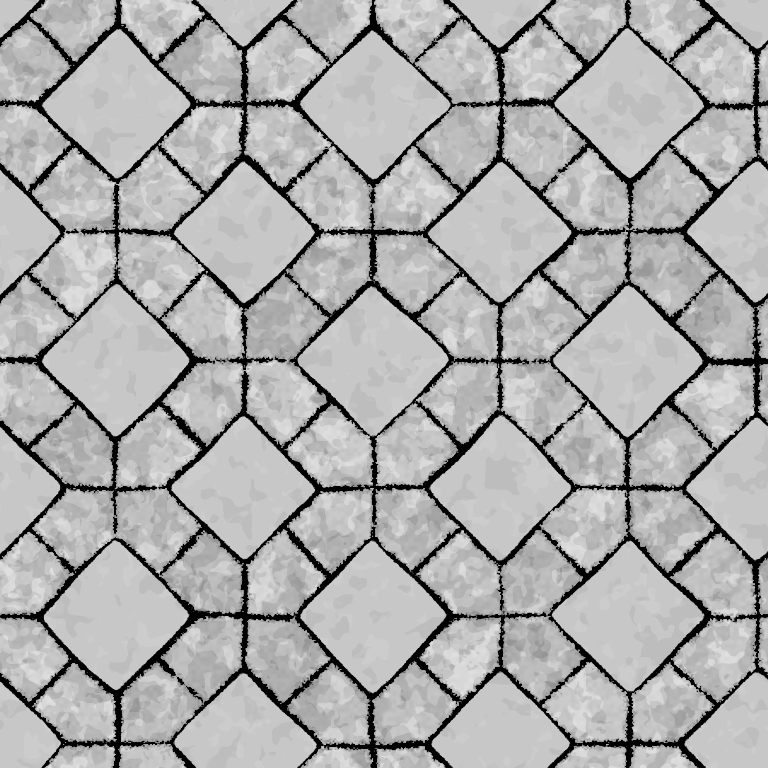
Give the GLSL for this texture, as a Shadertoy shader.

```glsl
const float REPEATS = 3.0;
const vec2 TILE_ORIGIN = vec2(0.456, 0.592);
const float DIAGONAL = 0.70711;

const vec3 JOINT_BLACK = vec3(0.0);
const vec3 FRINGE_GREY = vec3(0.52);
const vec3 SLAB_GREY = vec3(0.78);

float hash(vec2 p) {
    vec3 a = fract(p.xyx * 0.1031);
    a += dot(a, a.yzx + 33.33);
    return fract((a.x + a.y) * a.z);
}

float noise(vec2 p) {
    vec2 cell = floor(p);
    vec2 f = fract(p);
    f = f * f * (3.0 - 2.0 * f);
    float low = mix(hash(cell), hash(cell + vec2(1, 0)), f.x);
    float high = mix(hash(cell + vec2(0, 1)), hash(cell + vec2(1, 1)), f.x);
    return mix(low, high, f.y);
}

// Irregular patches covering the area where noise exceeds the threshold
float patches(vec2 p, float threshold) {
    vec2 bend = vec2(noise(p * 1.7 + 4.0), noise(p * 1.7 + 19.0)) - 0.5;
    return smoothstep(threshold - 0.04, threshold + 0.04, noise(p + bend));
}

// Signed distance to the slab border, positive inside, with eased corners
float slabDistance(vec2 p, float radius) {
    float reach = length(vec2(p.x, 0.012)) + length(vec2(p.y, 0.012));
    return (radius - reach) * DIAGONAL;
}

// Distance to the joints that divide the band between slabs
float bandDistance(vec2 p) {
    float divider = abs(p.x - p.y) * DIAGONAL;
    float axis = min(min(p.x, p.y), 0.5 - max(p.x, p.y));
    return min(divider, axis);
}

// Faintly stained smooth slab
vec3 slabColour(vec2 p) {
    float stain = 0.04 * patches(p * 17.0, 0.72);
    float pale = 0.02 * patches(p * 21.0 + 40.0, 0.74);
    return SLAB_GREY - stain + pale;
}

// Mottled small stone with its own tone
vec3 stoneColour(vec2 p, float tone) {
    float dark = 0.065 * patches(p * 17.0 + 70.0, 0.60 - 0.12 * tone);
    float light = 0.075 * patches(p * 20.0 + 120.0, 0.57 + 0.10 * tone);
    float deep = 0.07 * patches(p * 26.0 + 160.0, 0.76);
    float grain = 0.05 * (noise(p * 60.0) - 0.5);
    return SLAB_GREY - dark + light - deep + grain - 0.05 * tone * tone;
}

void mainImage(out vec4 fragColor, in vec2 fragCoord) {
    vec2 place = fragCoord / iResolution.xy * REPEATS - TILE_ORIGIN + 8.0;
    float soft = 0.6 * REPEATS / iResolution.y;

    // Slightly uneven laying
    vec2 drift = vec2(noise(place * 5.0), noise(place * 5.0 + 31.0)) - 0.5;
    vec2 q = place + 0.018 * drift;

    // Fold onto one quarter of the nearest slab
    vec2 quarter = abs(fract(q + 0.5) - 0.5);
    bool mainSlab = quarter.x + quarter.y < 0.5;
    vec2 folded = mainSlab ? quarter : 0.5 - quarter;
    float radius = mainSlab ? 0.317 : 0.303;

    float slab = slabDistance(folded, radius);
    bool isSlab = slab > 0.0;
    float edge = isSlab ? slab : min(-slab, bandDistance(folded));

    // Joint width varies along its length and crumbles on the stone side
    float speckle = noise(place * 150.0) - 0.5;
    float crumble = noise(place * 48.0 + 11.0) - 0.5;
    float width = 0.0045 + 0.0085 * noise(place * 7.0 + 53.0);
    width += isSlab ? 0.004 * speckle : 0.013 * speckle + 0.009 * crumble;

    // Surface, with each small stone given a tone
    float side = step(quarter.y, quarter.x);
    float tone = hash(floor(q * 2.0) * 2.0 + vec2(side, 7.0));
    vec3 colour = isSlab ? slabColour(place) : stoneColour(place, tone);

    // Worn grey fringe beside the joints
    float reach = isSlab ? 0.003 : 0.014 + 0.014 * crumble;
    float fringe = 1.0 - smoothstep(0.0, reach, edge - width);
    colour = mix(colour, FRINGE_GREY, fringe * (0.65 + 0.5 * speckle));

    float joint = 1.0 - smoothstep(-soft, soft, edge - width);
    fragColor = vec4(mix(colour, JOINT_BLACK, joint), 1.0);
}
```
